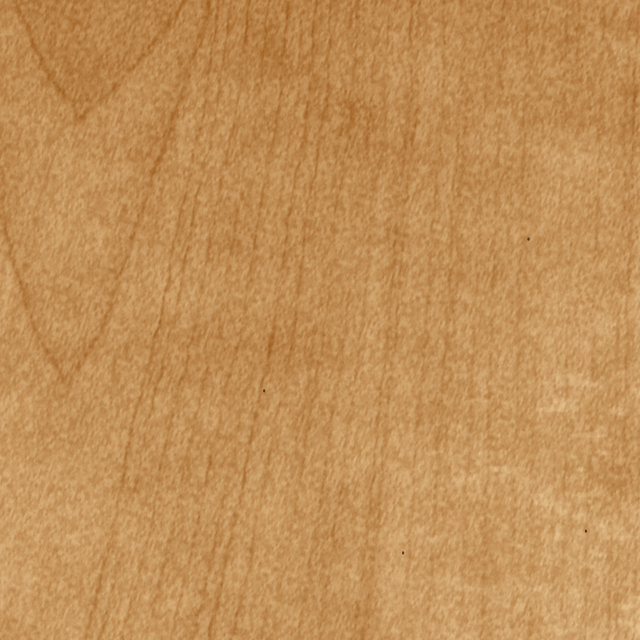
A Shadertoy shader for this texture:

```glsl
// Pale maple board: leaning growth rings, two pointed cathedral arches at the
// upper left, cross-grain curl at the right and a fine fibrous fleck.
// All layers add up to one tone, which is mapped onto a dark-to-pale ramp.

const vec3 DARK_WOOD = vec3(0.69, 0.47, 0.24);
const vec3 PALE_WOOD = vec3(0.82, 0.65, 0.44);
const vec3 PORE_COLOR = vec3(0.27, 0.15, 0.06);
const float BASE_TONE = 0.57;
const float RING_COUNT = 34.0;
const float RING_WIDTH = 0.0026;
const float RING_DEPTH = 0.48;
const float ARCH_DEPTH = 0.50;
const float FLECK_DEPTH = 0.72;
const float FIBER_DEPTH = 0.34;
const float CURL_DEPTH = 0.50;
const float MOTTLE_DEPTH = 0.55;
const float PORE_CELLS = 9.0;

float hash(vec2 p) {
    vec3 q = fract(vec3(p.xyx) * 0.1031);
    q += dot(q, q.yzx + 33.33);
    return fract((q.x + q.y) * q.z);
}

float noise(vec2 p) {
    vec2 i = floor(p), f = fract(p);
    f = f * f * (3.0 - 2.0 * f);
    return mix(mix(hash(i), hash(i + vec2(1, 0)), f.x),
               mix(hash(i + vec2(0, 1)), hash(i + vec2(1, 1)), f.x), f.y);
}

float fbm(vec2 p) {
    float sum = 0.0, amp = 0.5;
    for (int i = 0; i < 4; i++) {
        sum += amp * noise(p);
        p = p * 2.03 + 17.0;
        amp *= 0.5;
    }
    return sum / 0.9375;
}

float bell(float d, float width) {
    return exp(-d * d / (width * width));
}

// Thin, broken ring lines, each with a faint brown band on one side
float rings(float s, float y) {
    float q = s * RING_COUNT, sum = 0.0;
    for (int i = -1; i <= 1; i++) {
        float id = floor(q) + float(i);
        float center = id + 0.5 + 0.8 * (hash(vec2(id, 3.0)) - 0.5);
        float d = (q - center) / RING_COUNT;
        float strength = mix(0.35, 1.0, hash(vec2(id, 8.0)));
        float broken = 0.45 + 0.8 * noise(vec2(id * 7.3, y * 22.0));
        float band = d > 0.0 ? bell(d, 0.014) : bell(d, 0.004);
        sum += strength * (broken * bell(d, RING_WIDTH) + 0.28 * band);
    }
    return sum;
}

// Signed distance to a pointed arch opening upward, negative inside
float archDistance(vec2 p, vec2 apex, float leftSlope, float rightSlope) {
    vec2 d = p - apex;
    float slope = d.x < 0.0 ? leftSlope : rightSlope;
    float flare = 0.02 * smoothstep(0.0, 0.1, d.y);
    float side = sqrt(d.x * d.x + 0.00003);
    return (side - slope * d.y - flare) / sqrt(1.0 + slope * slope);
}

float archShade(float d) {
    float line = bell(d, 0.0042);
    float halo = d < 0.0 ? bell(d, 0.035) : bell(d, 0.011);
    return 0.7 * line + 0.4 * halo;
}

// Sparse tiny dark specks
float pores(vec2 p) {
    vec2 cell = floor(p * PORE_CELLS);
    vec2 offset = 0.2 + 0.6 * vec2(hash(cell + 31.0), hash(cell + 57.0));
    float d = length((fract(p * PORE_CELLS) - offset) / PORE_CELLS * vec2(1.0, 0.7));
    return step(0.92, hash(cell + 5.0)) * (1.0 - smoothstep(0.0008, 0.0026, d));
}

void mainImage(out vec4 fragColor, in vec2 fragCoord) {
    vec2 uv = fragCoord / iResolution.xy;
    float right = smoothstep(0.35, 0.95, uv.x);

    // Wavering grain coordinate: strong lean at left, nearly upright at right
    vec2 wobble = 0.010 * (vec2(noise(uv * 6.0), noise(uv * 6.0 + 40.0)) - 0.5);
    wobble += 0.005 * (vec2(noise(uv * 55.0), noise(uv * 55.0 + 90.0)) - 0.5);
    vec2 p = uv + wobble;
    float lean = mix(0.22, 0.03, smoothstep(0.2, 0.85, p.x));
    float s = p.x - (p.y - 0.5) * lean;

    // Broad light and shade
    float tone = BASE_TONE + mix(0.11, -0.13, smoothstep(0.1, 1.0, uv.y));
    tone += 0.10 * right - 0.10 * bell(uv.x - 0.42, 0.22);
    tone += MOTTLE_DEPTH * (fbm(uv * vec2(9.0, 11.0)) - 0.5);
    tone += 0.30 * (fbm(vec2(s * 45.0, uv.y * 1.5)) - 0.5);

    // Growth rings and arches
    float ringArea = smoothstep(0.225, 0.25, s);
    tone -= RING_DEPTH * ringArea * mix(1.0, 0.6, right) * rings(s, uv.y);
    float upper = archDistance(p, vec2(0.124, 0.81), 0.40, 0.78);
    float lower = archDistance(p, vec2(0.104, 0.395), 0.31, 0.345);
    tone -= ARCH_DEPTH * (archShade(upper) + archShade(lower));
    tone -= 0.20 * (1.0 - smoothstep(-0.04, 0.0, upper));

    // Curl bands and silky pale flecks across the grain
    float curl = fbm(vec2(uv.x * 5.0, uv.y * 24.0 + uv.x * 3.0)) - 0.5;
    tone += CURL_DEPTH * mix(0.25, 1.0, right) * curl;
    float silk = smoothstep(0.68, 0.95, noise(uv * vec2(32.0, 75.0) + 12.0));
    tone += 0.40 * silk * right * smoothstep(0.8, 0.2, uv.y);

    // Fine slanted flecks and fibres
    vec2 slant = vec2(uv.x - 0.35 * uv.y, uv.y + 0.35 * uv.x);
    tone += FLECK_DEPTH * (noise(slant * vec2(250.0, 130.0)) - 0.5);
    tone += FIBER_DEPTH * (noise(slant * vec2(390.0, 280.0) + 70.0) - 0.5);

    vec3 color = mix(DARK_WOOD, PALE_WOOD, clamp(tone, -0.5, 1.5));
    color = mix(color, PORE_COLOR, 0.85 * pores(uv));
    fragColor = vec4(color, 1.0);
}
```
